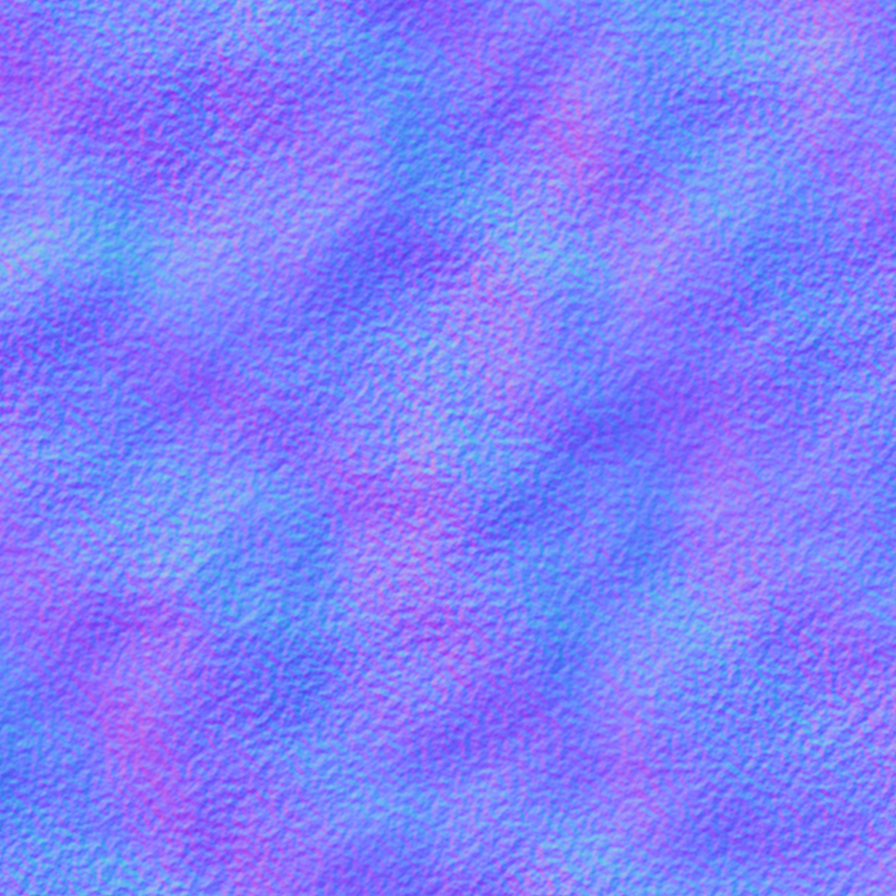
A WebGL 1 fragment shader for this texture map:

```glsl
precision highp float;

uniform vec2 u_resolution;

const float TAU = 6.2831853;
const float GRAIN_ANGLE = -0.76;

float hash(vec2 cell) {
    vec3 h = fract(vec3(cell.xyx) * vec3(0.1031, 0.1030, 0.0973));
    h += dot(h, h.yzx + 33.33);
    return fract((h.x + h.y) * h.z);
}

vec2 latticeDirection(vec2 cell) {
    float angle = TAU * hash(cell);
    return vec2(cos(angle), sin(angle));
}

// Gradient noise: x holds the height, yz its exact slope
vec3 noiseWithSlope(vec2 p) {
    vec2 cell = floor(p);
    vec2 f = p - cell;
    vec2 w = f * f * f * (f * (f * 6.0 - 15.0) + 10.0);
    vec2 dw = 30.0 * f * f * (f * (f - 2.0) + 1.0);

    vec2 ga = latticeDirection(cell);
    vec2 gb = latticeDirection(cell + vec2(1.0, 0.0));
    vec2 gc = latticeDirection(cell + vec2(0.0, 1.0));
    vec2 gd = latticeDirection(cell + vec2(1.0, 1.0));
    float a = dot(ga, f);
    float b = dot(gb, f - vec2(1.0, 0.0));
    float c = dot(gc, f - vec2(0.0, 1.0));
    float d = dot(gd, f - vec2(1.0, 1.0));

    float height = mix(mix(a, b, w.x), mix(c, d, w.x), w.y);
    vec2 slope = mix(mix(ga, gb, w.x), mix(gc, gd, w.x), w.y);
    slope += dw * vec2(mix(b - a, d - c, w.y), mix(c - a, d - b, w.x));
    return vec3(height, slope);
}

// Layered slopes, stretched along the x axis of the given frame
vec2 reliefSlope(vec2 p, mat2 frame, float frequency, float stretch,
                 float lacunarity, float gain, vec2 offset) {
    vec2 squeeze = vec2(1.0 / stretch, 1.0);
    vec2 total = vec2(0.0);
    float weight = 1.0;
    for (int i = 0; i < 3; i++) {
        vec2 q = (p * frame) * squeeze * frequency + offset;
        total += weight * (frame * (noiseWithSlope(q).yz * squeeze));
        frequency *= lacunarity;
        weight *= gain;
        offset += vec2(17.3, 41.7);
    }
    return total;
}

void main() {
    vec2 p = gl_FragCoord.xy / min(u_resolution.x, u_resolution.y);
    float c = cos(GRAIN_ANGLE);
    float s = sin(GRAIN_ANGLE);
    mat2 frame = mat2(c, s, -s, c);

    // Broad swells
    vec2 swell = reliefSlope(p, frame, 4.4, 1.1, 1.9, 0.55, vec2(45.2, 71.8));

    // Fine wrinkles, rougher in some patches than in others
    vec2 wrinkle = reliefSlope(p, frame, 88.0, 1.05, 1.5, 0.7, vec2(163.1, 127.4));
    float roughness = 1.0 + 0.55 * noiseWithSlope(p * 4.0 + 31.6).x;

    // Surface normal packed into colour, with the green axis pointing down
    vec2 slope = 0.176 * swell + 0.17 * roughness * wrinkle;
    vec3 normal = normalize(vec3(-slope.x, slope.y, 1.0));
    gl_FragColor = vec4(0.5 + 0.5 * normal, 1.0);
}
```
